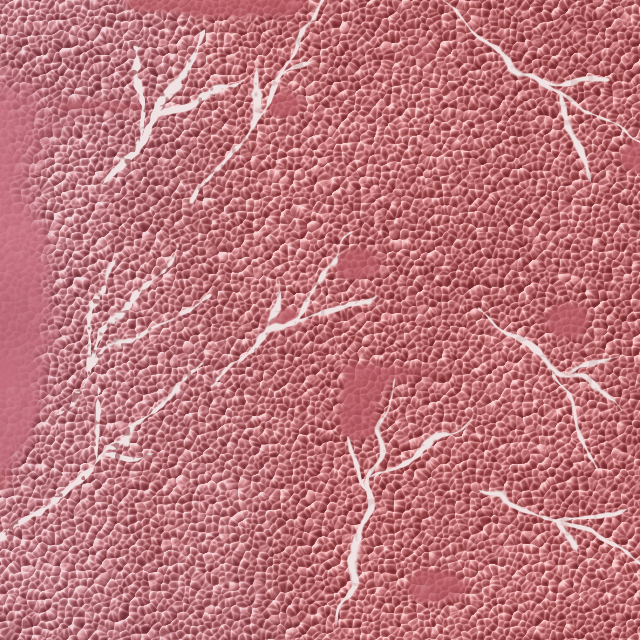
Give the GLSL for this texture, as a WebGL 2 fragment shader.

```glsl
#version 300 es
precision highp float;
// Stained grainy tissue split by pale branching fissures.
// Soft Voronoi cells give embossed grains, coloured through a tone ramp;
// tapered, noise-warped strokes on a jittered grid form the fissures.

uniform vec2 u_resolution;
out vec4 fragColor;

const float PI = 3.14159;
const float GRAINS = 94.0;   // grains across the canvas
const int FISSURE_GRID = 3;
const vec3 FISSURE_PALE = vec3(0.94, 0.885, 0.885);
const vec3 SMOOTH_PINK = vec3(0.81, 0.47, 0.54);
const vec3 SMOOTH_RED = vec3(0.73, 0.36, 0.40);

const vec3 RAMP_COLOR[7] = vec3[7](
    vec3(0.45, 0.18, 0.21), vec3(0.56, 0.25, 0.27), vec3(0.64, 0.35, 0.37),
    vec3(0.73, 0.44, 0.46), vec3(0.81, 0.53, 0.55), vec3(0.91, 0.65, 0.67),
    vec3(0.95, 0.83, 0.83));
const float RAMP_TONE[7] = float[7](-2.4, -1.5, -0.68, 0.04, 0.7, 1.4, 2.3);

vec2 hash2(vec2 p) {
    vec3 q = fract(p.xyx * vec3(0.1031, 0.1030, 0.0973));
    q += dot(q, q.yzx + 33.33);
    return fract((q.xx + q.yz) * q.zy);
}

float noise(vec2 p) {
    vec2 i = floor(p), f = fract(p);
    f = f * f * (3.0 - 2.0 * f);
    float low = mix(hash2(i).x, hash2(i + vec2(1, 0)).x, f.x);
    float high = mix(hash2(i + vec2(0, 1)).x, hash2(i + vec2(1, 1)).x, f.x);
    return mix(low, high, f.y);
}

vec2 warp(vec2 p, float scale) {
    return vec2(noise(p * scale + 17.0), noise(p * scale + 71.0)) - 0.5;
}

vec3 toneRamp(float tone) {
    vec3 color = RAMP_COLOR[0];
    for (int i = 1; i < 7; i++) {
        float t = (tone - RAMP_TONE[i - 1]) / (RAMP_TONE[i] - RAMP_TONE[i - 1]);
        color = mix(color, RAMP_COLOR[i], clamp(t, 0.0, 1.0));
    }
    return color;
}

// Embossed cells: bright rims, one flank lit and the other shaded.
float grainTone(vec2 p) {
    vec2 cell = floor(p), offset = vec2(0.0);
    float weight = 0.0, nearest = 9.0, second = 9.0;
    for (int y = -1; y <= 1; y++)
    for (int x = -1; x <= 1; x++) {
        vec2 id = cell + vec2(x, y);
        vec2 r = p - id - hash2(id);
        float d = length(r), w = exp(-16.0 * d * d);
        offset += w * r;
        weight += w;
        second = min(second, max(nearest, d));
        nearest = min(nearest, d);
    }
    float rim = (0.27 - min(second - nearest, 0.55)) / 0.18;
    float relief = dot(offset / weight, vec2(-0.6, 0.8)) / 0.22;
    return 0.6 * rim + 0.65 * relief;
}

// Signed distance to a stroke tapering to a point at both ends.
float taperedStroke(vec2 p, vec2 start, vec2 along, float halfWidth) {
    float t = clamp(dot(p - start, along) / dot(along, along), 0.0, 1.0);
    float swell = pow(max(sin(PI * pow(t, 0.8)), 0.0), 0.6);
    return length(p - start - along * t) - halfWidth * swell;
}

// Rising strokes on the left, falling on the right, upright low down.
float fissureAngle(vec2 p) {
    float angle = mix(1.0, -0.45, smoothstep(0.52, 0.72, p.x));
    float upright = smoothstep(0.4, 0.2, p.y) * smoothstep(0.35, 0.5, p.x);
    return mix(angle, 1.45, upright * smoothstep(0.85, 0.7, p.x));
}

float fissures(vec2 p) {
    float d = 1.0;
    for (int y = 0; y < FISSURE_GRID; y++)
    for (int x = 0; x < FISSURE_GRID; x++) {
        vec2 id = vec2(x, y);
        vec2 h = hash2(id + 5.3), k = hash2(id + 41.7);
        vec2 center = (id + 0.2 + 0.6 * h) / float(FISSURE_GRID);
        float angle = fissureAngle(center) + 0.6 * (k.x - 0.5);
        float halfWidth = mix(0.003, 0.015, k.y * k.y);
        vec2 along = mix(0.22, 0.46, h.y) * vec2(cos(angle), sin(angle));
        vec2 start = center - 0.5 * along;
        d = min(d, taperedStroke(p, start, along, halfWidth));
        // One fork to each side.
        for (float side = -1.0; side < 2.0; side += 2.0) {
            vec2 b = hash2(id * 3.0 + side + 90.0);
            float turn = angle + side * mix(0.4, 0.8, b.x);
            vec2 fork = mix(0.07, 0.2, b.y) * vec2(cos(turn), sin(turn));
            vec2 root = start + along * mix(0.25, 0.65, b.x);
            d = min(d, taperedStroke(p, root, fork, 0.0025 + 0.3 * halfWidth));
        }
    }
    return d;
}

void main() {
    vec2 p = gl_FragCoord.xy / u_resolution.y;
    float leftness = smoothstep(0.6, 0.1, p.x + 0.25 * (noise(p * 5.0) - 0.5));

    // Grain
    float tone = grainTone((p + 0.006 * warp(p, 60.0)) * GRAINS);
    tone += 1.3 * (noise(p * 170.0) - 0.5) + 0.5 * (noise(p * 9.0) - 0.5);
    vec3 color = toneRamp(tone + 0.22 * leftness - 0.05);
    color += mix(vec3(0.01, -0.015, -0.02), vec3(-0.01, 0.01, 0.025), leftness);

    // Smooth band at the left and scattered smooth patches
    float band = p.x + 0.12 * (noise(p * 7.0 + 3.0) - 0.5) + 0.03 * (noise(p * 45.0) - 0.5);
    float bandMask = smoothstep(0.11, 0.04, band + 0.25 * smoothstep(0.2, 0.5, abs(p.y - 0.6)));
    float patchMask = smoothstep(0.84, 0.92, noise(p * vec2(9.0, 12.0) + 31.0));
    color = mix(color, SMOOTH_RED, 0.75 * patchMask);
    color = mix(color, SMOOTH_PINK - 0.08 * noise(p * 8.0), 0.88 * bandMask);

    // Fissures with ragged rims and dark specks
    float d = fissures(p + 0.05 * warp(p, 6.0) + 0.022 * warp(p, 24.0));
    d += mix(0.004, 0.009, leftness) * (noise(p * 95.0 + 8.0) - 0.5);
    float opening = smoothstep(0.0022, -0.0012, d);
    float specks = smoothstep(0.7, 0.85, noise(p * 115.0 + 50.0)) * mix(0.15, 0.8, leftness);
    vec3 pale = mix(FISSURE_PALE, toneRamp(-1.0), specks);
    fragColor = vec4(mix(color, pale, opening), 1.0);
}
```
